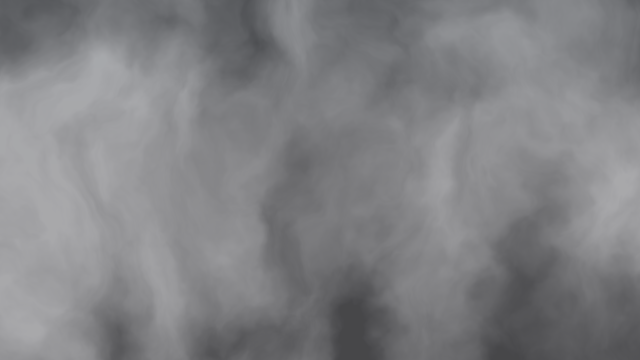
Write a WebGL 1 fragment shader that draws this texture.

```glsl
precision highp float;

// Soft grey smoke: a pale bank of mist between a dim top and a darker base.
// Warped value-noise fbm gives the billows, and blurred upright shadows
// rise from the lower edge; faint fine noise adds wisps.

uniform vec2 u_resolution;

const float MEAN_TONE = 0.513;
const vec2 TONE_RANGE = vec2(0.28, 0.66);
const float BANK_CONTRAST = 0.14;
const float BANK_MEAN = 0.62;
const float BILLOW_CONTRAST = 0.46;
const float DRIFT_CONTRAST = 0.20;
const float WISP_CONTRAST = 0.07;
const vec2 BILLOW_SCALE = vec2(2.1, 1.9);
const vec2 DRIFT_SCALE = vec2(4.6, 2.2);
const vec2 WISP_SCALE = vec2(13.0, 10.0);
const float WARP = 0.55;
const float SHADOW_DEPTH = 0.12;
const float SHADOW_WIDTH = 0.085;
const float SHADOW_START = 0.24;
const float SHADOW_SPACING = 0.41;
const vec3 COOL_TINT = vec3(-0.009, -0.002, 0.011);
const vec3 NEUTRAL_TINT = vec3(-0.003, -0.003, 0.007);

float hash(vec2 cell) {
  vec3 h = fract(vec3(cell.xyx) * 0.1031);
  h += dot(h, h.yzx + 33.33);
  return fract((h.x + h.y) * h.z);
}

float valueNoise(vec2 p) {
  vec2 cell = floor(p);
  vec2 f = fract(p);
  vec2 s = f * f * f * (f * (f * 6.0 - 15.0) + 10.0);
  float low = mix(hash(cell), hash(cell + vec2(1.0, 0.0)), s.x);
  float high = mix(hash(cell + vec2(0.0, 1.0)), hash(cell + vec2(1.0)), s.x);
  return mix(low, high, s.y);
}

// Rotated octaves, normalised to average one half.
float fbm(vec2 p) {
  const mat2 turn = mat2(0.8, 0.6, -0.6, 0.8);
  float sum = 0.0;
  float total = 0.0;
  float weight = 0.5;
  for (int i = 0; i < 6; i++) {
    sum += weight * valueNoise(p);
    total += weight;
    weight *= 0.48;
    p = turn * p * 2.03 + vec2(17.3, 9.1);
  }
  return sum / total;
}

// Blurred dark columns of uneven height along the lower edge.
float baseShadows(vec2 p) {
  float shade = 0.0;
  for (int i = 0; i < 4; i++) {
    float id = float(i);
    float jitter = hash(vec2(id, 4.0)) - 0.5;
    float centre = SHADOW_START + SHADOW_SPACING * id + 0.12 * jitter;
    float top = mix(0.42, 0.68, hash(vec2(id, 11.0)));
    float across = (p.x - centre) / SHADOW_WIDTH;
    shade += exp(-across * across) * (1.0 - smoothstep(0.1, top, p.y));
  }
  return shade;
}

void main() {
  vec2 p = gl_FragCoord.xy / u_resolution.y;

  // Slow bending of the whole field
  vec2 bend = vec2(fbm(p * 2.2 + 5.7), fbm(p * 2.2 + 31.4)) - 0.5;
  vec2 q = p + WARP * bend;

  // Pale bank across the middle
  float bankHeight = p.y + 0.5 * bend.y;
  float bank = smoothstep(0.0, 0.45, bankHeight)
             * (1.0 - smoothstep(0.65, 1.05, bankHeight));

  // Cloud layers, from broad to fine
  float billow = fbm(q * BILLOW_SCALE + vec2(3.0, 8.0)) - 0.5;
  float drift = fbm(q * DRIFT_SCALE + vec2(41.0, 23.0)) - 0.5;
  float wisp = fbm((p + 0.3 * bend) * WISP_SCALE + 60.0) - 0.5;

  float tone = MEAN_TONE
             + BANK_CONTRAST * (bank - BANK_MEAN)
             + BILLOW_CONTRAST * billow
             + DRIFT_CONTRAST * drift
             + WISP_CONTRAST * wisp
             - SHADOW_DEPTH * baseShadows(p + 0.4 * bend);
  tone = clamp(tone, TONE_RANGE.x, TONE_RANGE.y);

  // Cooler towards the top
  vec3 tint = mix(NEUTRAL_TINT, COOL_TINT, smoothstep(0.5, 1.0, p.y));
  gl_FragColor = vec4(vec3(tone) + tint, 1.0);
}
```
